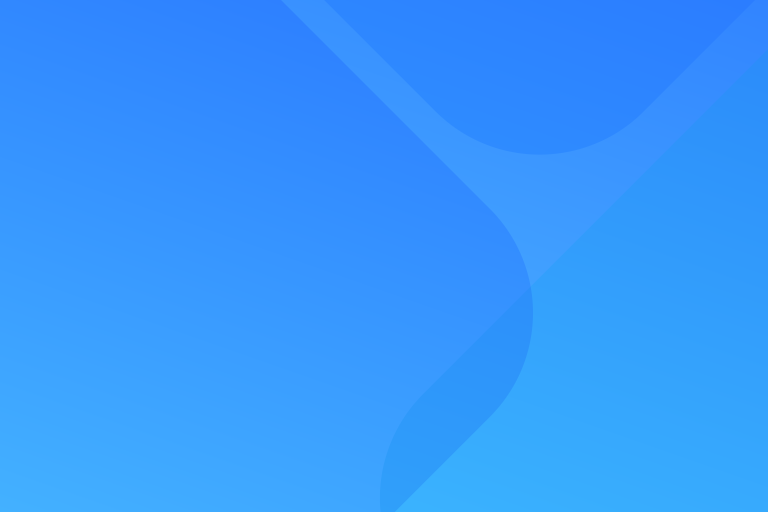
Give the GLSL for this background, as a WebGL 1 fragment shader.

```glsl
precision highp float;

uniform vec2 u_resolution;

#define ASPECT 1.5
#define CORNER_RADIUS 0.287
#define GRADIENT_TILT 0.35
#define LEFT_CENTER vec2(0.754, 0.389)
#define TOP_CENTER vec2(1.054, 0.985)
#define RIGHT_CENTER vec2(1.029, 0.027)

// Signed distance to a right-angled wedge with a rounded tip facing "tip"
float roundedWedge(vec2 p, vec2 center, vec2 tip) {
  vec2 d = p - center;
  float along = dot(d, tip);
  float across = abs(d.x * tip.y - d.y * tip.x);
  vec2 q = vec2(along + across, along - across) * 0.70711;
  return length(max(q, 0.0)) + min(max(q.x, q.y), 0.0) - CORNER_RADIUS;
}

// Antialiased coverage, one pixel wide
float coverage(float dist) {
  return clamp(0.5 - dist * u_resolution.y, 0.0, 1.0);
}

void main() {
  vec2 p = gl_FragCoord.xy / u_resolution * vec2(ASPECT, 1.0);

  // Shared gradient axis: downward, leaning to the left
  float t = 1.0 - p.y - GRADIENT_TILT * p.x;

  // Gradients of the layers
  vec3 bandColor = mix(vec3(0.239, 0.600, 1.0), vec3(0.325, 0.757, 1.0), t);
  vec3 topColor = mix(vec3(0.184, 0.553, 1.0), vec3(0.212, 0.678, 1.0), t);
  vec3 rightColor = mix(vec3(0.192, 0.604, 0.985), vec3(0.243, 0.737, 1.0), t);
  vec3 leftColor = mix(vec3(0.192, 0.533, 1.0), vec3(0.263, 0.694, 1.0), t);
  vec3 overlapColor = mix(vec3(0.169, 0.537, 0.98), vec3(0.196, 0.659, 0.98), t);

  // Shape masks
  float left = coverage(roundedWedge(p, LEFT_CENTER, vec2(1.0, 0.0)));
  float top = coverage(roundedWedge(p, TOP_CENTER, vec2(0.0, -1.0)));
  float right = coverage(roundedWedge(p, RIGHT_CENTER, vec2(-1.0, 0.0)));

  // Composite, with a darker tone where left and right cross
  vec3 color = mix(bandColor, topColor, top);
  color = mix(color, rightColor, right);
  color = mix(color, mix(leftColor, overlapColor, right), left);

  gl_FragColor = vec4(color, 1.0);
}
```
